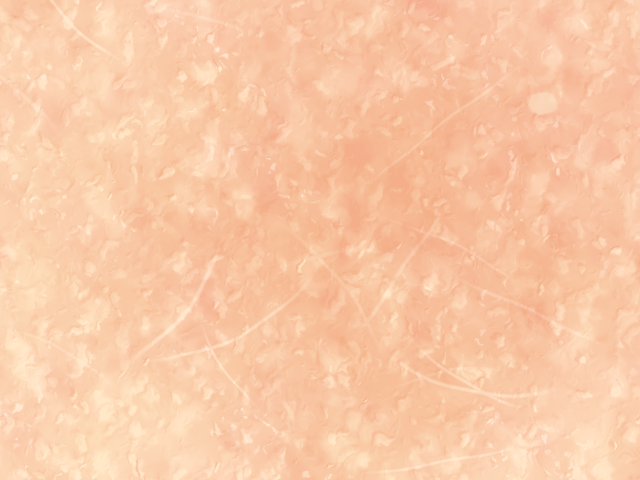
This texture is drawn by a Shadertoy shader. Its source:

```glsl
// Close-up of pale peach skin with mottled grains, bright flecks and fine hairs.

vec3 hash3(vec2 p) {
    vec3 q = fract(p.xyx * vec3(0.1031, 0.1030, 0.0973));
    q += dot(q, q.yxz + 33.33);
    return fract((q.xxy + q.yzz) * q.zyx);
}

mat2 turn(float a) {
    return mat2(cos(a), sin(a), -sin(a), cos(a));
}

// Layered sines, each layer bending the next
float waves(vec2 p) {
    float sum = 0.0, weight = 0.5;
    for (int i = 0; i < 5; i++) {
        sum += weight * sin(p.x + 1.3 * sin(p.y)) * cos(p.y * 0.9 + sum);
        p = turn(1.1) * p * 1.8 + 2.7;
        weight *= 0.62;
    }
    return sum;
}

// Cellular grains: one randomly turned soft oval in a share of the cells
float grains(vec2 p, float share, float softness) {
    vec2 cell = floor(p);
    float cover = 0.0;
    for (int y = -1; y <= 1; y++)
    for (int x = -1; x <= 1; x++) {
        vec2 id = cell + vec2(x, y);
        vec3 rnd = hash3(id + 71.0), shape = hash3(id + 213.0);
        vec2 d = turn((shape.x - 0.5) * 2.2) * (p - id - rnd.xy);
        float r = length(d * vec2(1.7, 1.0)) / mix(0.3, 0.85, shape.y);
        float oval = 1.0 - smoothstep(1.0 - softness, 1.0, r);
        cover = max(cover, oval * step(rnd.z, share) * mix(0.4, 1.0, shape.z));
    }
    return cover;
}

// Difference of two shifted layers of grains: lit and shaded flanks
float relief(vec2 p, float scale, float share) {
    vec2 shift = vec2(0.12, -0.12);
    return grains(p * scale, share, 0.7) - grains(p * scale + shift, share, 0.7);
}

// Curved hair along x, fading towards both ends
float hair(vec2 p, float halfLength, float bend, float width) {
    float slope = 2.0 * bend * p.x;
    float d = abs(p.y - bend * p.x * p.x) / sqrt(1.0 + slope * slope);
    float taper = 1.0 - smoothstep(0.4, 1.0, abs(p.x) / halfLength);
    return taper * (1.0 - smoothstep(width * 0.2, width, d));
}

void mainImage(out vec4 fragColor, in vec2 fragCoord) {
    vec2 p = fragCoord / iResolution.y;
    float aspect = iResolution.x / iResolution.y;
    vec2 warp = vec2(waves(p * 21.0), waves(p * 23.0 + 9.0));
    vec2 q = p + 0.018 * warp + 0.008 * vec2(waves(p * 75.0 + 4.0), waves(p * 70.0));

    // Broad light: duller centre, bright left and lower rim, rosy upper right
    float rosy = smoothstep(0.55, 1.0, length(p / vec2(aspect, 1.0)) * 0.78);
    float rim = smoothstep(0.1, 0.78, length((p - vec2(aspect * 0.57, 0.53)) * vec2(1.0, 1.15)));
    float tone = 0.19 + 0.52 * rim * (1.0 - 0.5 * rosy);
    tone += 0.17 * waves(p * 7.0 + 3.0) + 0.11 * waves(p * 31.0);

    // Pale mottling, dusky patches and raised grains
    float dusky = grains(q * 9.0 + 40.0, 0.5, 0.95);
    float small = grains(q * 30.0, 0.45, 0.7);
    tone += 0.34 * grains(q * 12.0, 0.6, 0.75) + 0.24 * small;
    tone += 0.18 * grains(q * 19.0 + 17.0, 0.5, 0.7) - 0.24 * dusky;
    tone -= 0.16 * grains(q * 24.0 + 90.0, 0.4, 0.8);
    tone += 0.32 * relief(q, 30.0, 0.45) + 0.24 * relief(q + 3.0, 50.0, 0.6);

    // Bright flecks, gathered in loose groups
    float groups = smoothstep(-0.3, 0.5, waves(p * 13.0 + 6.0));
    float flecks = grains(q * 65.0 + 5.0, 0.18, 0.6) * groups;
    tone += 0.42 * flecks;

    // Scattered translucent hairs
    float hairs = 0.0;
    for (int i = 0; i < 17; i++) {
        vec3 place = hash3(vec2(i, 5)), form = hash3(vec2(i, 19));
        vec2 d = turn(-mix(-1.0, 1.0, place.z)) * (p - place.xy * vec2(aspect, 1.0));
        d.y += 0.002 * sin(d.x * 35.0 + place.x * 6.0);
        float strand = hair(d, mix(0.1, 0.24, form.x), (form.y - 0.5) * 2.6, mix(0.004, 0.007, form.z));
        hairs = max(hairs, strand * mix(0.4, 1.0, form.y));
    }
    tone += 0.36 * hairs;

    // A loose flake of skin
    vec2 f = turn(0.35) * (p - vec2(aspect * 0.848, 0.78)) + 0.016 * warp;
    float flake = 1.0 - smoothstep(0.7, 1.0, length(f / vec2(0.045, 0.023)));

    // Dusky peach to cream, with a rosy blush
    vec3 skin = mix(vec3(0.955, 0.69, 0.535), vec3(1.0, 0.885, 0.76), clamp(tone, 0.0, 1.1));
    float blush = 0.7 * rosy + 0.5 * dusky + 0.6 * waves(p * 11.0 + 20.0);
    skin += vec3(0.002, -0.010, 0.014) * blush;
    skin = mix(skin, vec3(0.99, 0.89, 0.78), flake * (0.55 + 0.35 * small));
    skin += vec3(0.0, 0.015, 0.04) * max(flecks, hairs * 0.6);
    fragColor = vec4(clamp(skin, 0.0, 1.0), 1.0);
}
```
